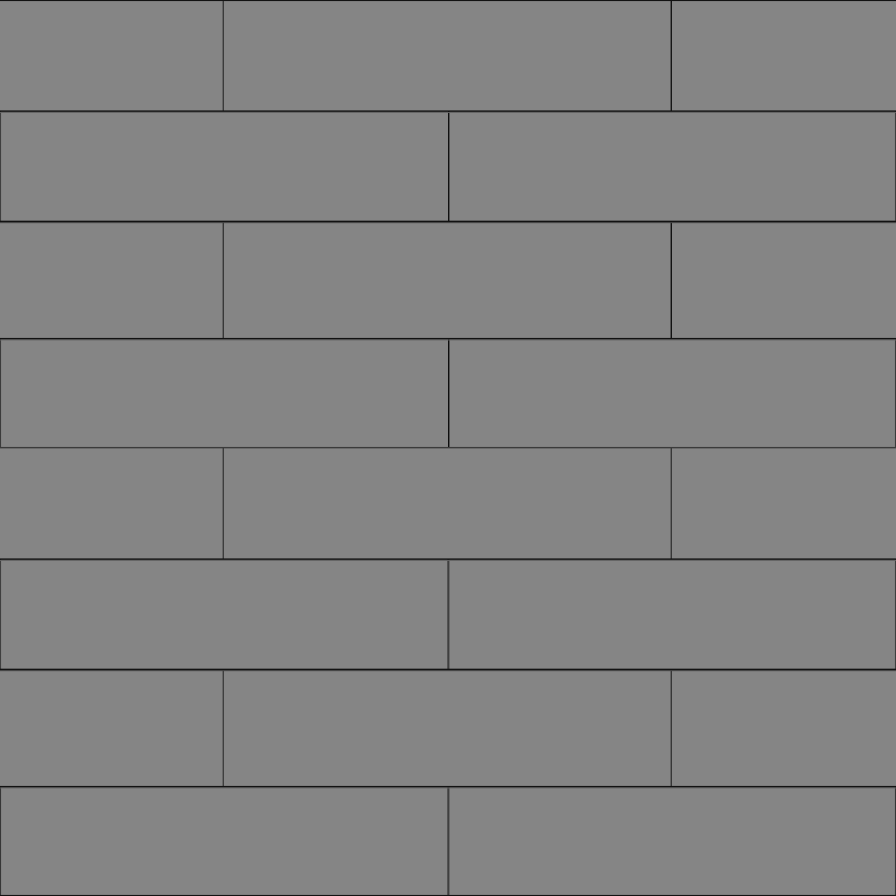
Reproduce this pattern procedurally as a Shadertoy shader.

```glsl
// Plain grey planks in running bond: eight courses, two planks per course.
// Hairline grooves are box-filtered strips on wrapped distances; level grooves
// carry a thin lower shoulder, and a few joints are paler or wider than the rest.

const float COURSES_PER_HALF = 4.0;
const float PLANK_LENGTH = 0.5;
const float GROOVE = 0.0016;           // groove width, in canvas units
const float WIDE_GROOVE = 0.0024;
const float SHOULDER = 0.0012;
const float NUDGE = 0.0004;            // offset of the middle grooves
const float FACE_TONE = 0.522;
const float DARK_TONE = 0.07;
const float PALE_TONE = 0.23;
const float SHOULDER_DEEP = 0.27;
const float SHOULDER_SOFT = 0.39;
const float TONE_JITTER = 0.04;
// Groove centres below the four courses in each half of the canvas
const vec4 COURSE_EDGE = vec4(0.0, 0.12207, 0.25293, 0.37598);

float hash(vec2 p) {
    vec3 q = fract(vec3(p.xyx) * 0.1031);
    q += dot(q, q.yzx + 33.33);
    return fract((q.x + q.y) * q.z);
}

// Signed distance on a line that wraps at 1
float wrapped(float d) {
    return d - floor(d + 0.5);
}

// Share of a pixel covered by a strip centred on zero
float strip(float d, float width, float pixel) {
    float lo = max(d - 0.5 * pixel, -0.5 * width);
    float hi = min(d + 0.5 * pixel, 0.5 * width);
    return max(hi - lo, 0.0) / pixel;
}

// Upright joints between planks of one course
float carveJoints(float tone, vec2 uv, float course, float pixel) {
    bool staggered = mod(course, 2.0) > 0.5;
    float shift = staggered ? 0.5 * PLANK_LENGTH : 0.0;
    float index = mod(floor((uv.x - shift) / PLANK_LENGTH + 0.5), 2.0);
    float centre = shift + index * PLANK_LENGTH;

    // Joints right of the middle are darkest in the upper half
    bool dark = uv.y > 0.5 && centre > 0.4;
    bool wide = !staggered && !dark;
    if (staggered) centre -= 0.5 * GROOVE;
    else if (dark) centre += 0.5 * GROOVE;
    else centre += NUDGE * index;

    float jitter = TONE_JITTER * (hash(vec2(index, course)) - 0.5);
    float grooveTone = (dark ? DARK_TONE : PALE_TONE) + jitter;
    float width = wide ? WIDE_GROOVE : GROOVE;
    return mix(tone, grooveTone, strip(wrapped(uv.x - centre), width, pixel));
}

// Level grooves: wide at the seam, pale in the middle, shouldered elsewhere
float carveCourses(float tone, float y, float pixel) {
    for (int i = 0; i < 8; i++) {
        float edge = COURSE_EDGE[i % 4] + 0.5 * float(i / 4);
        bool seam = i == 0;
        bool pale = i == 4;
        if (pale) edge += NUDGE;

        float d = wrapped(y - edge);
        if (!seam && !pale) {
            float side = strip(d + 0.5 * (GROOVE + SHOULDER), SHOULDER, pixel);
            tone = mix(tone, i % 2 == 0 ? SHOULDER_DEEP : SHOULDER_SOFT, side);
        }
        float width = seam ? WIDE_GROOVE : GROOVE;
        tone = mix(tone, pale ? PALE_TONE : DARK_TONE, strip(d, width, pixel));
    }
    return tone;
}

void mainImage(out vec4 fragColor, in vec2 fragCoord) {
    vec2 uv = fragCoord / iResolution.xy;
    vec2 pixel = 1.0 / iResolution.xy;

    // Course number, counted upward from the bottom edge
    float inHalf = mod(uv.y, 0.5);
    float course = dot(step(COURSE_EDGE.yzw, vec3(inHalf)), vec3(1.0));
    course += COURSES_PER_HALF * step(0.5, uv.y);

    float tone = carveJoints(FACE_TONE, uv, course, pixel.x);
    tone = carveCourses(tone, uv.y, pixel.y);
    fragColor = vec4(vec3(tone), 1.0);
}
```
